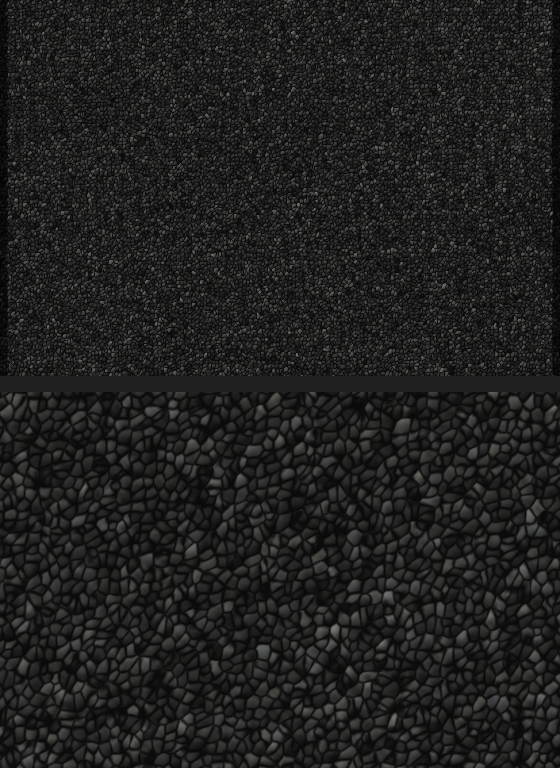
Top, the full canvas; bottom, a detail of the centre.
This texture is drawn by a WebGL 1 fragment shader. Its source:

```glsl
precision highp float;

// Dark grit: tightly packed, slanted stone grains of mixed size with soft gaps.
// A jittered cell pattern with a stretched, weighted metric gives the stones;
// fine noise roughens them and breaks up the crevices. Both sides are shaded.

#define GRAIN_ROWS 98.0
#define JITTER 0.96
#define STRETCH 1.26
#define LEAN 1.0
#define LEAN_SPREAD 1.7
#define SIZE_SPREAD 0.3
#define GAP_WIDTH 0.48
#define BEVEL 0.75
#define ROUGHNESS 0.55
#define MOTTLE 0.10
#define STRIP_WIDTH 0.0135
#define STRIP_SHADE 0.36

uniform vec2 u_resolution;

const vec3 GAP_COLOR = vec3(0.040, 0.040, 0.039);
const vec3 WARM_TINT = vec3(1.02, 1.01, 0.95);
const vec3 COOL_TINT = vec3(0.98, 1.00, 1.01);
const vec2 LIGHT_DIR = vec2(-0.5, 0.866);

float hash(vec2 p) {
  return fract(sin(dot(p, vec2(127.1, 311.7))) * 43758.5453);
}

vec2 hash2(vec2 p) {
  return vec2(hash(p), hash(p + 57.3));
}

float valueNoise(vec2 p) {
  vec2 cell = floor(p);
  vec2 f = fract(p);
  f = f * f * (3.0 - 2.0 * f);
  float low = mix(hash(cell), hash(cell + vec2(1.0, 0.0)), f.x);
  float high = mix(hash(cell + vec2(0.0, 1.0)), hash(cell + 1.0), f.x);
  return mix(low, high, f.y);
}

// Distance to a grain centre along its own axes, scaled by its size.
float grainDistance(vec2 offset, vec2 id) {
  float angle = LEAN + (hash(id + 19.7) - 0.5) * LEAN_SPREAD;
  vec2 axis = vec2(cos(angle), sin(angle));
  vec2 local = vec2(dot(offset, axis), dot(offset, vec2(-axis.y, axis.x)));
  float size = 1.0 + SIZE_SPREAD * (hash(id + 7.9) - 0.5);
  return length(local * vec2(1.0 / STRETCH, STRETCH)) / size;
}

vec3 grit(vec2 p) {
  vec2 cell = floor(p);
  float nearest = 8.0;
  float second = 8.0;
  vec2 grainId = cell;
  vec2 grainOffset = vec2(0.0);

  for (int y = -1; y <= 1; y++) {
    for (int x = -1; x <= 1; x++) {
      vec2 id = cell + vec2(float(x), float(y));
      vec2 offset = p - id - 0.5 - (hash2(id) - 0.5) * JITTER;
      float d = grainDistance(offset, id);
      if (d < nearest) {
        second = nearest;
        nearest = d;
        grainId = id;
        grainOffset = offset;
      } else {
        second = min(second, d);
      }
    }
  }

  // Tone per grain, with light from the upper left and a rough face.
  float rarity = hash(grainId + 83.1);
  float rough = valueNoise(p * 1.7 + 31.0) - 0.5;
  float tone = 0.14 + 0.155 * rarity * rarity;
  float facet = 1.0 + BEVEL * dot(grainOffset, LIGHT_DIR) + ROUGHNESS * rough;
  vec3 tint = mix(COOL_TINT, WARM_TINT, hash(grainId + 41.9));

  // Crevices run from deep to nearly closed.
  float gap = second - nearest + 0.16 * rough;
  float body = smoothstep(-0.06, GAP_WIDTH, gap);
  return mix(GAP_COLOR, tone * facet * tint, body);
}

void main() {
  vec2 uv = gl_FragCoord.xy / u_resolution;
  vec2 p = gl_FragCoord.xy / u_resolution.y;

  // Grains with faint, broad unevenness.
  float patches = 0.5 * valueNoise(p * 7.0) + 0.5 * valueNoise(p * 19.0 + 5.0);
  vec3 color = grit(p * GRAIN_ROWS) * (1.0 + MOTTLE * (2.0 * patches - 1.0));

  // Shaded strips along the left and right sides.
  float sideDistance = min(uv.x, 1.0 - uv.x);
  float softness = max(0.0012, 0.75 / u_resolution.x);
  float inside = smoothstep(STRIP_WIDTH - softness, STRIP_WIDTH + softness, sideDistance);
  color *= mix(STRIP_SHADE, 1.0, inside);

  gl_FragColor = vec4(color, 1.0);
}
```
